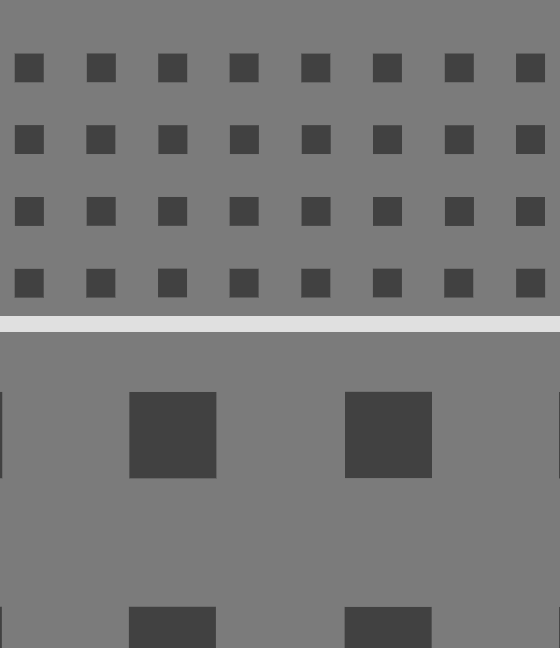
Top: the whole. Bottom: its middle third, enlarged.
Give the GLSL for this pattern, as a WebGL 2 fragment shader.

```glsl
#version 300 es
precision highp float;
// Draws a grid of dark squares, eight across and four down, on flat grey.
// Each cell is found by rounding to the nearest centre; a box distance
// gives the square, and a hash shifts every centre by a hair.

uniform vec2 u_resolution;
out vec4 fragColor;

vec2 hash22(vec2 p) {
    return fract(sin(vec2(dot(p, vec2(127.1, 311.7)),
                          dot(p, vec2(269.5, 183.3)))) * 43758.5453);
}

float boxDistance(vec2 p, vec2 halfSize) {
    vec2 d = abs(p) - halfSize;
    return length(max(d, 0.0)) + min(max(d.x, d.y), 0.0);
}

void main() {
    // Canvas height is one unit
    vec2 uv = gl_FragCoord.xy / u_resolution.y;
    float pixel = 1.0 / u_resolution.y;

    // Nearest cell, limited so that the top margin stays empty
    vec2 firstCentre = vec2(0.0932, 0.1042);
    vec2 pitch = vec2(0.2266, 0.2269);
    vec2 cell = clamp(round((uv - firstCentre) / pitch), vec2(0.0), vec2(7.0, 3.0));

    // Slightly uneven placement
    vec2 jitter = (hash22(cell) - 0.5) * vec2(0.002, 0.0006);
    vec2 local = uv - firstCentre - cell * pitch - jitter;

    // Square with a smoothed edge
    float dist = boxDistance(local, vec2(0.0459, 0.0456));
    float square = 1.0 - smoothstep(-0.5 * pixel, 0.5 * pixel, dist);

    vec3 ground = vec3(0.482);
    vec3 squareColour = vec3(0.253);
    fragColor = vec4(mix(ground, squareColour, square), 1.0);
}
```
